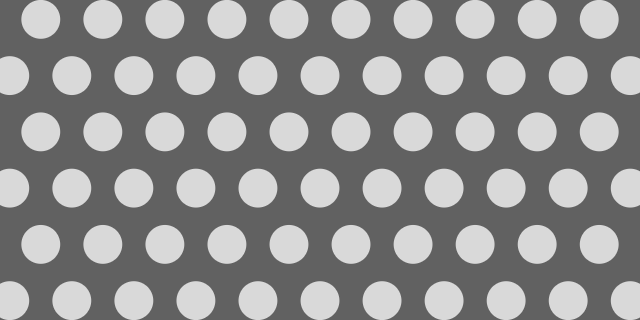
Reproduce this pattern procedurally as a Shadertoy shader.

```glsl
// Staggered rows of flat pale discs on a dark grey ground.
// Each point folds into its nearest lattice cell, with alternate rows moved
// by half a column; a circle distance then gives the smooth-edged disc.

const vec3 GROUND_COLOR = vec3(0.380);
const vec3 DISC_COLOR = vec3(0.851);

// Lengths are fractions of the canvas height.
const vec2 PITCH = vec2(0.1939, 0.1758);
const float DISC_RADIUS = 0.0607;

// Offset from the nearest lattice centre; the origin lies between two rows.
vec2 staggeredCell(vec2 point, vec2 pitch) {
    vec2 grid = point / pitch;
    float row = floor(grid.y);
    float shift = 0.5 * (1.0 - mod(row, 2.0));
    vec2 cell = vec2(fract(grid.x - shift + 0.5), fract(grid.y)) - 0.5;
    return cell * pitch;
}

float circleDistance(vec2 point, float radius) {
    return length(point) - radius;
}

// Coverage of a shape, blended over one pixel at its edge.
float coverage(float dist, float pixel) {
    return clamp(0.5 - dist / pixel, 0.0, 1.0);
}

void mainImage(out vec4 fragColor, in vec2 fragCoord) {
    // Centred coordinates, one unit per canvas height
    float pixel = 1.0 / iResolution.y;
    vec2 point = (fragCoord - 0.5 * iResolution.xy) * pixel;

    // Discs over the ground
    vec2 cell = staggeredCell(point, PITCH);
    float disc = coverage(circleDistance(cell, DISC_RADIUS), pixel);
    fragColor = vec4(mix(GROUND_COLOR, DISC_COLOR, disc), 1.0);
}
```
